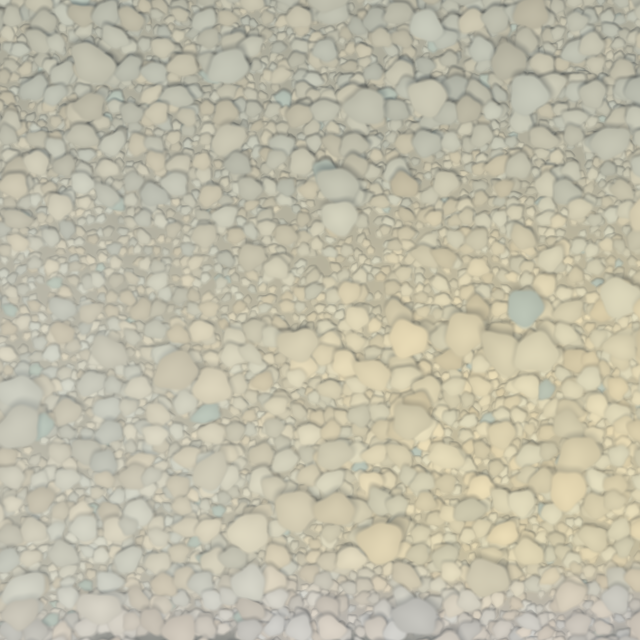
Give the GLSL for this texture, as a Shadertoy shader.

```glsl
// A softly focused bed of pale pebbles, grey at the top and warm at lower right.
// Jittered grids of rounded stones are painted from fine grit to large pebbles,
// each stone casting a soft shadow on whatever lies behind its upper rim.

const float EDGE_SOFTNESS = 0.0036;
const vec3 TOP_GREY    = vec3(0.745, 0.738, 0.668);
const vec3 LEFT_PALE   = vec3(0.795, 0.785, 0.722);
const vec3 RIGHT_SAND  = vec3(0.845, 0.808, 0.682);
const vec3 BASE_LILAC  = vec3(0.790, 0.772, 0.738);
const vec3 BLUE_STONE  = vec3(0.690, 0.745, 0.705);
const vec3 DARK_GAP    = vec3(0.560, 0.565, 0.545);
const vec3 SHADOW_TINT = vec3(0.62, 0.64, 0.67);

vec3 hash3(vec2 p) {
    vec3 h = fract(p.xyx * vec3(0.1031, 0.1030, 0.0973));
    h += dot(h, h.yxz + 33.33);
    return fract((h.xxy + h.yzz) * h.zyx);
}

float valueNoise(vec2 p) {
    vec2 cell = floor(p), f = fract(p);
    f = f * f * (3.0 - 2.0 * f);
    float low  = mix(hash3(cell).x, hash3(cell + vec2(1, 0)).x, f.x);
    float high = mix(hash3(cell + vec2(0, 1)).x, hash3(cell + vec2(1, 1)).x, f.x);
    return mix(low, high, f.y);
}

// Broad colour drift over the whole bed.
vec3 bedTone(vec2 p) {
    float drift = 0.16 * (valueNoise(p * 4.0 + 20.0) - 0.5);
    vec3 lower = mix(LEFT_PALE, RIGHT_SAND, smoothstep(0.15, 0.75, p.x + drift));
    lower = mix(BASE_LILAC, lower, smoothstep(0.0, 0.14, p.y + drift * 0.5));
    return mix(lower, TOP_GREY, smoothstep(0.42, 0.92, p.y + drift));
}

// A band of grit across the left and middle, where large stones are rare.
float gritZone(vec2 p) {
    float patchiness = valueNoise(p * 7.0 + 50.0);
    float band = (p.y - 0.60 + 0.06 * (patchiness - 0.5)) / 0.10;
    float reach = 1.0 - 0.75 * smoothstep(0.45, 0.9, p.x);
    return clamp(exp(-band * band) * reach + 0.35 * (patchiness - 0.5), 0.0, 1.0);
}

float shadowDepth(vec2 p) {
    float middle = smoothstep(0.2, 0.5, p.x) * (1.0 - smoothstep(0.75, 1.0, p.x));
    return mix(0.50 + 0.22 * middle, 0.95, smoothstep(0.56, 0.78, p.y));
}

// Distance from a stone centre in radii, with an uneven, slightly angular rim.
float stoneDistance(vec2 q, float aspect, float turn, float phase) {
    float c = cos(turn), s = sin(turn);
    q = mat2(c, -s, s, c) * q * vec2(1.0 / aspect, aspect);
    float angle = atan(q.y, q.x);
    float wobble = 0.08 * cos(3.0 * angle + phase) + 0.05 * cos(5.0 * angle - 2.0 * phase);
    return length(q) * (1.0 + wobble);
}

vec3 stoneColour(vec2 centre, vec3 random) {
    vec3 tone = bedTone(centre) * (0.95 + 0.10 * random.x);
    tone += (random.y - 0.5) * vec3(0.035, 0.0, -0.035);
    return mix(tone, BLUE_STONE, 0.75 * step(0.982, random.z));
}

// Paint one grid of stones, upper rows first so lower stones overlap them.
vec3 paintStones(vec3 colour, vec2 p, float size, float coverage, float gritLoss, float seed) {
    vec2 home = floor(p / size);
    for (int row = 1; row >= -1; row--) {
        for (int column = -1; column <= 1; column++) {
            vec2 cell = home + vec2(column, row);
            vec3 place = hash3(cell + seed);
            vec3 form  = hash3(cell + seed + 71.0);
            vec3 paint = hash3(cell + seed + 157.0);
            vec2 centre = (cell + 0.2 + 0.6 * place.xy) * size;
            if (place.z > coverage * (1.0 - gritLoss * gritZone(centre))) continue;

            float radius = size * mix(0.36, 0.56, form.x);
            float aspect = mix(0.98, 1.22, form.y);
            float turn = (form.z - 0.5) * 1.8;
            float phase = 6.283 * paint.z;
            vec2 q = (p - centre) / radius;
            float d = stoneDistance(q, aspect, turn, phase);
            float behind = stoneDistance(q - vec2(0.06, 0.22), aspect, turn, phase);

            float shadow = 1.0 - smoothstep(0.78, 1.28, behind);
            shadow *= shadowDepth(centre) * mix(0.35, 0.85, form.x);
            colour *= mix(vec3(1.0), SHADOW_TINT, shadow);

            float body = smoothstep(-EDGE_SOFTNESS, EDGE_SOFTNESS, (1.0 - d) * radius);
            float dome = 1.025 - 0.055 * d * d - 0.018 * q.y;
            colour = mix(colour, stoneColour(centre, paint) * dome, body);
        }
    }
    return colour;
}

void mainImage(out vec4 fragColor, in vec2 fragCoord) {
    vec2 p = fragCoord / iResolution.y;
    vec2 bent = p + 0.006 * (vec2(valueNoise(p * 24.0), valueNoise(p * 24.0 + 90.0)) - 0.5);

    // Grit and the open gaps along the bottom edge.
    vec3 colour = bedTone(p) * 0.91;
    colour = paintStones(colour, bent, 0.015, 0.85, 0.0, 300.0);
    float gap = (1.0 - smoothstep(0.0, 0.03, p.y)) * smoothstep(0.35, 0.7, valueNoise(p * 9.0));
    colour = mix(colour, DARK_GAP, gap);

    // Progressively larger and rarer pebbles.
    colour = paintStones(colour, bent, 0.024, 0.80, 0.35, 500.0);
    colour = paintStones(colour, bent, 0.038, 0.72, 0.85, 700.0);
    colour = paintStones(colour, bent, 0.062, 0.20, 0.80, 900.0);

    // Faint cloudy staining.
    colour *= 0.985 + 0.03 * valueNoise(p * 38.0);
    fragColor = vec4(colour, 1.0);
}
```
